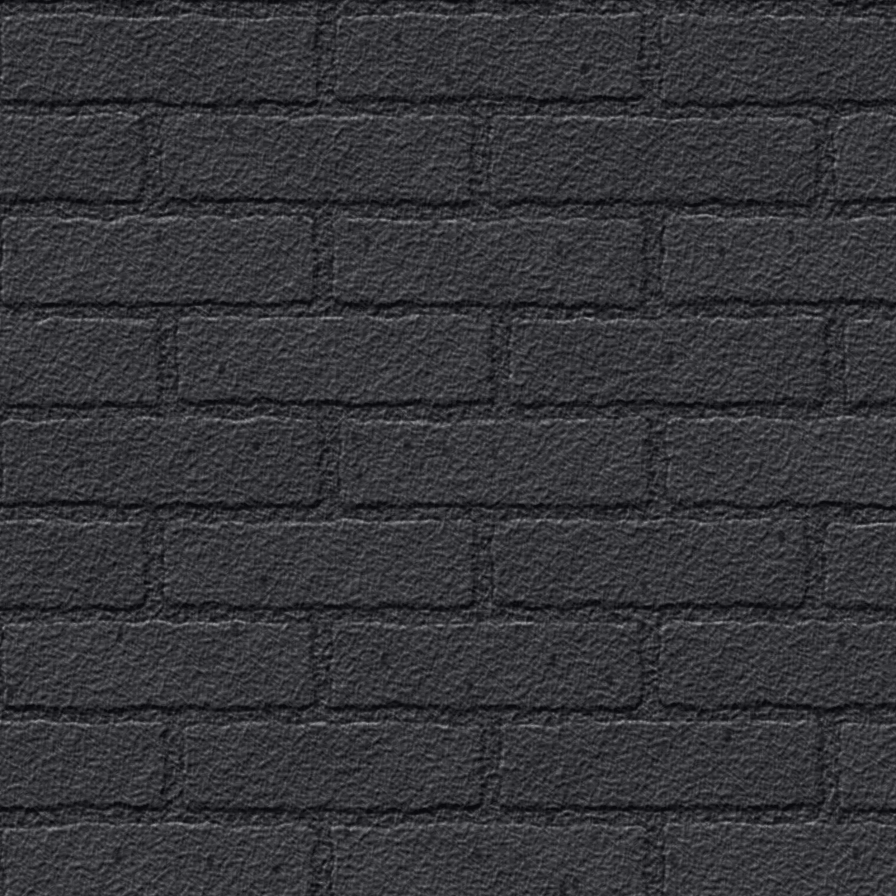
Write a Shadertoy shader that draws this texture.

```glsl
// Dark painted brick wall: running bond, ragged edges and grainy relief lit from above.

const vec2  PITCH       = vec2(0.3675, 0.1128); // brick plus joint, width and height
const float ROW_START   = 0.0085;               // first bed joint below the top edge
const float COLUMN_START = -0.003;              // first upright joint of the even rows
const vec2  JOINT       = vec2(0.023, 0.0185);  // mortar widths
const float JOINT_SHIFT = 0.034;                // random sideways range of joints
const float CORNER      = 0.008;                // corner radius of a brick
const float RAGGED      = 0.0062;               // roughness of brick outlines
const float RELIEF_STEP = 0.0017;               // sampling distance for the slope
const float RELIEF_GAIN = 0.30;                 // strength of the slope lighting
const float BRICK_TONE  = 0.214;
const float MORTAR_TONE = 0.208;
const float BRICK_RANGE = 0.016;                // tone difference between bricks
const float BLOTCH      = 0.008;                // slow tone drift over the wall
const vec2  LIGHT       = vec2(0.40, 1.0);      // direction the light travels
const vec3  COOL_TINT   = vec3(0.0, 0.001, 0.016);

vec2 hash2(vec2 p) {
    vec3 q = fract(vec3(p.xyx) * vec3(0.1031, 0.1030, 0.0973));
    q += dot(q, q.yzx + 33.33);
    return fract((q.xx + q.yz) * q.zy);
}

// Cellular noise: distance to the nearest scattered point
float cellular(vec2 p) {
    vec2 cell = floor(p), local = fract(p);
    float nearest = 4.0;
    for (int y = -1; y <= 1; y++)
    for (int x = -1; x <= 1; x++) {
        vec2 o = vec2(x, y);
        vec2 d = o + hash2(cell + o + 60.0) - local;
        nearest = min(nearest, dot(d, d));
    }
    return sqrt(nearest);
}

// Layered sines for slow, uneven drift
float drift(vec2 p) {
    return (sin(p.x * 13.0 + 2.0 * sin(p.y * 17.0))
          + sin(p.y * 29.0 - p.x * 21.0 + 1.7)
          + sin(p.x * 57.0 + p.y * 43.0 + 4.0)) / 3.0;
}

// Centre of upright joint k in a row
float jointX(float k, float row) {
    float shift = (hash2(vec2(k + 20.0, row + 31.0)).x - 0.5) * JOINT_SHIFT;
    float odd = mod(row, 2.0);
    return COLUMN_START + (k + 0.5 * odd) * PITCH.x + shift * (0.4 + 0.6 * odd);
}

// Signed distance to the brick around p (x), and the brick's index (yz)
vec3 brick(vec2 p) {
    p.y += 0.0022 * drift(p * 0.8);
    float row = floor((p.y - ROW_START) / PITCH.y);
    float k = floor((p.x - COLUMN_START) / PITCH.x - 0.5 * mod(row, 2.0));
    if (p.x < jointX(k, row)) k -= 1.0;
    else if (p.x > jointX(k + 1.0, row)) k += 1.0;

    float left = jointX(k, row), right = jointX(k + 1.0, row);
    vec2 random = hash2(vec2(k + 7.0, row + 11.0));
    vec2 centre = vec2(0.5 * (left + right), ROW_START + (row + 0.5) * PITCH.y);
    centre.y += 0.004 * (random.x - 0.5);
    vec2 halfSize = 0.5 * (vec2(right - left, PITCH.y) - JOINT);
    vec2 q = abs(p - centre) - halfSize + CORNER;
    float d = length(max(q, 0.0)) + min(max(q.x, q.y), 0.0) - CORNER;
    d += RAGGED * (cellular(p * vec2(30.0, 52.0)) - 0.5) + 0.0015 * drift(p * 2.4);
    return vec3(d, k, row);
}

// Surface height: raised brick faces, coarse and fine grain
float relief(vec2 p) {
    float d = brick(p).x;
    float wear = 0.5 + 0.5 * drift(p * 1.7 + 3.0);
    float face = 1.0 - smoothstep(-0.004, 0.002, d);
    vec2 bent = p + 0.002 * vec2(drift(p * 5.0), drift(p.yx * 6.0));
    float grain = 0.55 * cellular(bent * vec2(88.0, 112.0))
                + 0.55 * cellular(bent * vec2(190.0, 215.0) + 9.0);
    return face * mix(0.45, 0.85, wear) + grain * mix(1.15, 0.95, face);
}

void mainImage(out vec4 fragColor, in vec2 fragCoord) {
    vec2 p = fragCoord / iResolution.xy;
    p.y = 1.0 - p.y; // rows count downward
    vec3 b = brick(p);
    float face = 1.0 - smoothstep(-0.0015, 0.0015, b.x);

    // Base tone with variation per brick and slow blotches
    float tint = BRICK_RANGE * (hash2(b.yz + 43.0).y - 0.5);
    float tone = mix(MORTAR_TONE, BRICK_TONE + tint, face) + BLOTCH * drift(p * 1.3);

    // Slope lighting, with a brighter glint on the steep lit sides
    vec2 slopeStep = LIGHT * RELIEF_STEP;
    float slope = relief(p + slopeStep) - relief(p - slopeStep);
    tone += RELIEF_GAIN * slope * (slope > 0.0 ? 1.0 + 0.35 * slope : 0.9);

    // Uneven shadow beneath bricks and thin crevices around them
    float shadow = 1.0 - smoothstep(-0.002, 0.001, brick(p - vec2(0.0, 0.004)).x);
    float depth = 0.36 + 0.22 * drift(p * 2.1 + 5.0);
    float gap = (b.x - 0.0025) / 0.0018;
    float crevice = exp(-gap * gap);
    float shade = 1.0 - depth * shadow * (1.0 - face);
    shade *= 1.0 - 0.28 * crevice;

    // Holes in the mortar and rare pits in the faces
    float hole = 1.0 - smoothstep(0.08, 0.30, cellular(p * 58.0 + 4.0));
    float pit = 1.0 - smoothstep(0.02, 0.06, cellular(p * vec2(11.0, 6.0)));
    shade *= 1.0 - 0.40 * hole * (1.0 - face) - 0.40 * pit * face;

    tone = clamp(tone * shade, 0.035, 0.55);
    fragColor = vec4(tone + COOL_TINT, 1.0);
}
```
